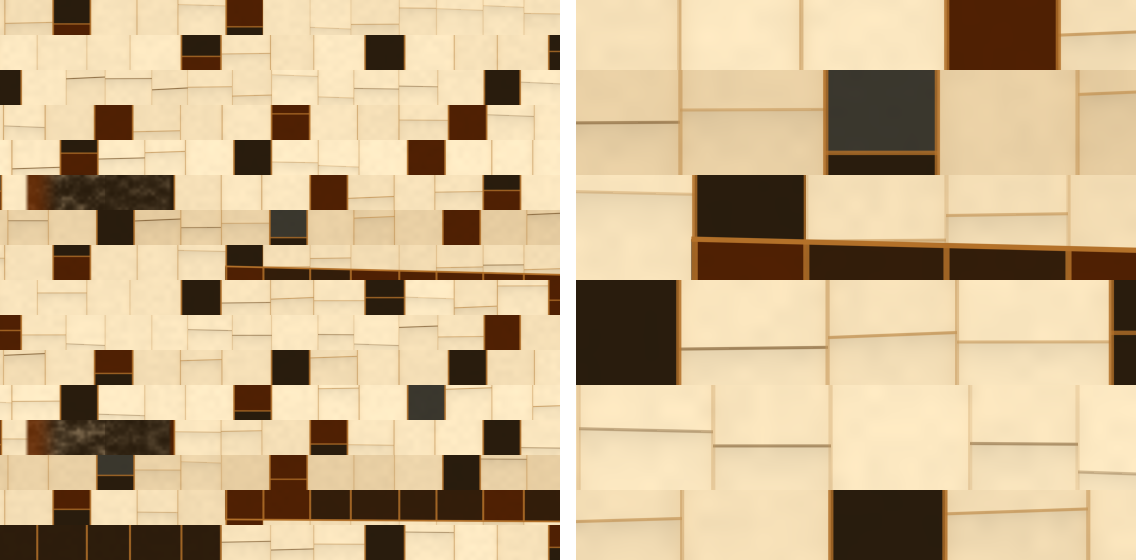
Left, the full canvas; right, a detail of the centre.
Write a WebGL 1 fragment shader that draws this pattern.

```glsl
precision highp float;
uniform vec2 u_resolution;

#define ROWS 16.0
#define ROW_CYCLE 7.0
#define SLOT 0.215
#define SEAM 0.0013
#define RIM 0.0026
#define CREAM vec3(1.0, 0.925, 0.775)
#define SAND vec3(0.91, 0.81, 0.64)
#define SOOT vec3(0.16, 0.11, 0.05)
#define UMBER vec3(0.31, 0.125, 0.01)
#define SLATE vec3(0.25, 0.25, 0.22)
#define GOLD vec3(0.70, 0.44, 0.16)
#define TAN vec3(0.78, 0.60, 0.36)

float hash(vec2 p) {
  return fract(sin(dot(p, vec2(127.1, 311.7))) * 43758.5453);
}

float noise(vec2 p) {
  vec2 i = floor(p), f = fract(p);
  f = f * f * (3.0 - 2.0 * f);
  return mix(mix(hash(i), hash(i + vec2(1.0, 0.0)), f.x),
             mix(hash(i + vec2(0.0, 1.0)), hash(i + 1.0), f.x), f.y);
}

float pick(vec4 v, float i) {
  return i < 0.5 ? v.x : i < 1.5 ? v.y : i < 2.5 ? v.z : v.w;
}

float pick7(vec4 a, vec3 b, float i) {
  return i < 3.5 ? pick(a, i) : pick(b.xyzz, i - 4.0);
}

// Antialiased coverage of the region where d is negative
float cover(float d, float aa) {
  return 1.0 - smoothstep(-aa, aa, d);
}

float between(float lo, float hi, float x) {
  return step(lo, x) * step(x, hi);
}

// Pale panel with an optional slanted ledge
vec3 panel(vec2 id, float shade, float across, float y, float aa) {
  float h = hash(id);
  vec3 col = mix(CREAM, SAND, clamp(shade + 0.4 * (h - 0.5), 0.0, 1.1));
  float ledge = 0.15 + 0.75 * hash(id + 3.7) + (h - 0.5) * 0.12 * across;
  float d = (y - ledge) / ROWS;
  float on = step(0.5, hash(id + 8.1));
  vec3 ink = mix(TAN, SOOT * 2.0, 0.6 * step(0.65, hash(id + 5.3)));
  col *= 1.0 - on * 0.08 * step(d, 0.0) * exp(d * 90.0);
  return mix(col, ink, on * (0.3 + 0.6 * h) * cover(abs(d) - SEAM * 0.7, aa));
}

// Dark recess, sometimes split by a glowing shelf
vec3 recess(vec2 id, float y, float aa) {
  float h = hash(id + 11.3);
  vec3 upper = mix(SOOT, UMBER, step(0.62, h));
  upper = mix(upper, SLATE, 0.75 * step(h, 0.15));
  vec3 lower = mix(SOOT, UMBER, step(0.4, hash(id + 2.9)));
  float split = step(0.45, hash(id + 6.1));
  float d = (y - mix(0.15, 0.75, hash(id + 4.4))) / ROWS;
  vec3 col = mix(upper, lower, split * cover(d, aa));
  return mix(col, GOLD, 0.8 * split * cover(abs(d) - RIM * 0.5, aa));
}

void main() {
  vec2 uv = gl_FragCoord.xy / u_resolution;
  float aa = 0.75 / u_resolution.y;
  float row = floor((1.0 - uv.y) * ROWS);
  float y = fract(uv.y * ROWS);
  float kind = mod(row, ROW_CYCLE);

  // Row offset and period, each period holding one recess and three panels
  float start = pick7(vec4(0.095, -0.004, -0.026, 0.169), vec3(0.108, -0.064, 0.173), kind);
  float period = pick7(vec4(0.309, 0.328, 0.297, 0.316), vec3(0.31, 0.309, 0.309), kind);
  float t = (uv.x - start) / period;
  float f = fract(t);
  float slot = step(SLOT, f) + step(0.485, f) + step(0.72, f);
  float lo = pick(vec4(0.0, SLOT, 0.485, 0.72), slot);
  float hi = pick(vec4(SLOT, 0.485, 0.72, 1.0), slot);
  float edge = min(f - lo, hi - f) * period;
  vec2 id = vec2(floor(t) * 4.0 + slot, row);

  // Stretches of uninterrupted slabs
  float plain = kind < 0.5 ? step(0.47, uv.x)
              : kind < 1.5 ? step(uv.x, 0.3)
              : kind < 2.5 ? between(0.06, 0.85, uv.x) : 0.0;

  float shade = pick7(vec4(0.4, 0.2, 0.25, 0.35), vec3(-0.05, 0.25, 0.9), kind);
  vec3 col = panel(id, shade, (f - lo) / (hi - lo), y, aa);
  float seam = cover(edge - SEAM, aa);
  float strength = mix(0.75, 0.45, plain) * (0.55 + 0.45 * hash(id + 1.9));
  col = mix(col, TAN, strength * max(seam, 0.25 * exp(-edge * 220.0)));

  // Recesses with warm rims
  float d = (abs(fract(f - SLOT * 0.5 + 0.5) - 0.5) - SLOT * 0.5) * period;
  vec2 holeId = vec2(floor(t + 0.5 - SLOT * 0.5), row);
  col = mix(col, recess(holeId, y, aa), (1.0 - plain) * cover(d, aa));
  col = mix(col, GOLD, (1.0 - plain) * 0.8 * cover(abs(d) - RIM * 0.6, aa));

  // Long dark shelves: a low one, then two full-height ones
  float top = row == 7.0 ? mix(0.55, 0.15, uv.x) : 2.0;
  float bottom = row == 14.0 ? 0.2 - 0.1 * uv.x : -1.0;
  float span = row == 15.0 ? cover(uv.x - 0.395, aa)
             : row == 7.0 || row == 14.0 ? cover(0.402 - uv.x, aa) : 0.0;
  float shelf = span * cover((y - top) / ROWS, aa) * cover((bottom - y) / ROWS, aa);
  vec3 wood = mix(UMBER, SOOT, row == 15.0 ? 0.9 : 0.75 * step(0.75, hash(id + 7.7)));
  wood = mix(wood, GOLD, 0.85 * cover(edge - RIM * 0.7, aa));
  col = mix(col, wood, shelf);
  float lip = min(abs(y - top), abs(y - bottom)) / ROWS;
  col = mix(col, GOLD, span * cover(lip - RIM * 0.6, aa));

  // Blurred smoky patch
  float smoke = kind == 5.0 ? smoothstep(0.043, 0.053, uv.x) * cover(uv.x - 0.304, 0.004) : 0.0;
  float cloud = noise(uv * vec2(55.0, 70.0)) * 0.65 + noise(uv * 150.0) * 0.35;
  vec3 haze = mix(SOOT, vec3(0.5, 0.42, 0.31), cloud * cloud * (uv.x < 0.1875 ? 1.1 : 0.6));
  haze = mix(haze, UMBER * 1.5, 0.7 * (1.0 - smoothstep(0.06, 0.11, uv.x)));
  col = mix(col, haze, smoke);

  col *= 0.985 + 0.03 * noise(uv * 90.0);
  gl_FragColor = vec4(clamp(col, 0.0, 1.0), 1.0);
}
```
